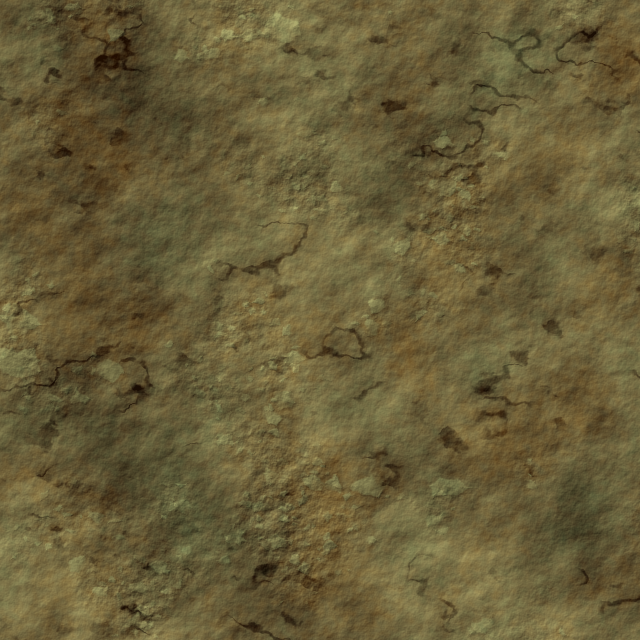
Give the GLSL for this texture, as a Shadertoy shader.

```glsl
const vec3 DARK_SOIL = vec3(0.23, 0.18, 0.10);
const vec3 PALE_SOIL = vec3(0.59, 0.55, 0.35);
const vec3 RUST_SHIFT = vec3(0.055, -0.005, -0.045);
const vec3 MOSS_SHIFT = vec3(-0.035, 0.012, 0.012);
const vec2 LIGHT = vec2(-0.6, 0.8);
const float BASE_TONE = 0.53;
const float CLOUD_GAIN = 0.68;
const float MOTTLE_GAIN = 0.55;
const float RELIEF_GAIN = 1.7;
const float STONE_GAIN = 0.85;
const float PIT_DEPTH = 0.38;
const float CRACK_DEPTH = 0.42;
const float EDGE = 0.0022;
const float TAU = 6.28318;

vec4 hash(vec2 p) {
    vec4 q = fract(p.xyxy * vec4(0.1031, 0.1030, 0.0973, 0.1099));
    q += dot(q, q.wzxy + 33.33);
    return fract((q.xxyz + q.yzzw) * q.zywx);
}

float cornerSlope(vec2 cell, vec2 offset) {
    return dot(hash(cell).xy * 3.0 - 1.5, offset);
}

float gradientNoise(vec2 p) {
    vec2 i = floor(p), f = p - i;
    vec2 u = f * f * f * (f * (f * 6.0 - 15.0) + 10.0);
    vec2 x = vec2(1, 0), y = vec2(0, 1);
    return mix(mix(cornerSlope(i, f), cornerSlope(i + x, f - x), u.x),
               mix(cornerSlope(i + y, f - y), cornerSlope(i + 1.0, f - 1.0), u.x), u.y);
}

float fbm(vec2 p, int octaves) {
    float sum = 0.0, amp = 0.5;
    for (int i = 0; i < octaves; i++) {
        sum += amp * gradientNoise(p);
        p = mat2(1.6, 1.2, -1.2, 1.6) * p + 17.3;
        amp *= 0.5;
    }
    return sum;
}

// Where rubble gathers, 0 to 1
float rubble(vec2 p) {
    return smoothstep(0.0, 0.30, fbm(p * 4.2 + 41.7, 3));
}

// Angular stones on a jittered grid: x = cover, y = tone, z = shadow
vec3 stoneLayer(vec2 p, float cells, float share) {
    vec3 result = vec3(0);
    vec2 g = p * cells;
    for (int j = -1; j <= 1; j++)
    for (int i = -1; i <= 1; i++) {
        vec2 id = floor(g) + vec2(i, j);
        vec4 r = hash(id + cells * 3.7);
        vec2 centre = id + 0.2 + 0.6 * r.xy;
        if (r.z > share * rubble(centre / cells)) continue;

        vec2 q = (g - centre) * vec2(0.85, 1.15);
        float radius = mix(0.16, 0.42, r.w);
        float d = -9.0, facing = 0.0;
        for (int k = 0; k < 6; k++) {
            vec4 s = hash(id + float(k) * 7.31 + cells);
            float a = (float(k) + 0.8 * s.x) * TAU / 6.0;
            vec2 side = vec2(cos(a), sin(a));
            float sideDist = dot(q, side) - radius * mix(0.6, 1.1, s.y);
            if (sideDist > d) { d = sideDist; facing = dot(side, LIGHT); }
        }
        float soft = EDGE * cells;
        float cover = 1.0 - smoothstep(-soft, soft, d);
        float rim = smoothstep(-radius * 0.8, 0.0, d);
        float tone = 0.10 + 0.24 * r.x + 0.22 * facing * rim;
        if (cover > result.x) result.xy = vec2(cover, tone);
        float shade = exp(-max(d, 0.0) * 14.0) * max(0.0, 0.25 - facing);
        result.z = max(result.z, shade * (1.0 - cover));
    }
    return result;
}

void mainImage(out vec4 fragColor, in vec2 fragCoord) {
    vec2 p = fragCoord / iResolution.y;
    vec2 warped = p + 0.012 * vec2(fbm(p * 45.0, 3), fbm(p * 45.0 + 90.0, 3));
    float clump = rubble(p);

    // Soil: broad clouds, slanted mottling and fine lit grain
    vec2 slanted = mat2(0.9, -0.5, 0.4, 0.9) * p;
    float tone = BASE_TONE + CLOUD_GAIN * fbm(p * 3.2 + 5.0, 5);
    tone += MOTTLE_GAIN * fbm(slanted * vec2(13.0, 20.0) + 60.0, 4);
    vec2 grain = p * 42.0;
    float relief = fbm(grain, 4) - fbm(grain + LIGHT * 0.08, 4);
    tone += RELIEF_GAIN * relief * (0.75 + 0.6 * clump);

    // Dark pits and thin broken cracks
    float pits = smoothstep(0.16, 0.34, fbm(warped * vec2(19.0, 27.0) + 12.0, 4));
    float pitZone = smoothstep(-0.08, 0.22, fbm(p * 4.0 + 77.0, 3));
    tone -= PIT_DEPTH * pits * (0.15 + pitZone);
    float line = abs(fbm(warped * vec2(4.5, 8.0) + 23.0, 4));
    float crackZone = smoothstep(0.08, 0.24, fbm(p * 6.0 + 131.0, 3));
    tone -= CRACK_DEPTH * crackZone * (1.0 - smoothstep(0.004, 0.03, line));

    // Half-buried stones, from large to small
    float stoniness = 0.0;
    for (int i = 0; i < 3; i++) {
        float cells = 15.0 * exp2(float(i));
        vec3 stone = stoneLayer(warped, cells, 0.55);
        float buried = smoothstep(-0.22, 0.12, fbm(p * 24.0 + cells, 3));
        float cover = stone.x * mix(0.3, 1.0, buried);
        tone += STONE_GAIN * (cover * stone.y - 0.32 * stone.z);
        stoniness = max(stoniness, cover);
    }

    // Colour: earth ramp drifting between rust and moss
    vec3 color = mix(DARK_SOIL, PALE_SOIL, clamp(tone, -0.35, 1.3));
    float drift = fbm(p * 5.0 + 200.0, 4) + 0.6 * fbm(p * 60.0 + 310.0, 2);
    color += RUST_SHIFT * max(drift, 0.0) * 1.4 * (1.0 - stoniness);
    color += MOSS_SHIFT * (max(-drift, 0.0) * 1.8 + 0.5 * stoniness);
    fragColor = vec4(clamp(color, 0.0, 1.0), 1.0);
}
```
